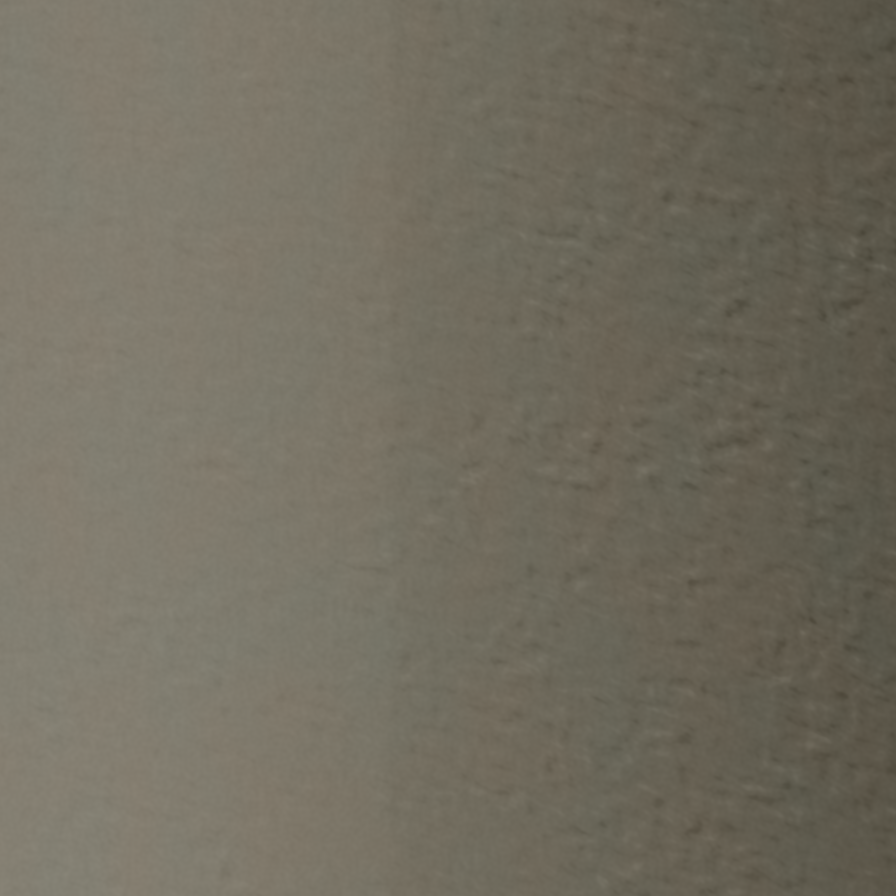
This texture is drawn by a Shadertoy shader. Its source:

```glsl
#define LIT_COLOR vec3(0.520, 0.500, 0.448)
#define MID_COLOR vec3(0.462, 0.443, 0.388)
#define DIM_COLOR vec3(0.352, 0.334, 0.283)
#define BUMP_SCALE vec2(34.0, 48.0)
#define BUMP_SLANT -0.34
#define LIGHT_STEP vec2(-0.0040, 0.0045)
#define RELIEF_SMOOTH 0.027
#define RELIEF_ROUGH 0.095
#define TINT_AMOUNT 0.012
#define GRAIN_AMOUNT 0.014

vec2 hash2(vec2 p) {
    vec3 q = fract(p.xyx * vec3(0.1031, 0.1030, 0.0973));
    q += dot(q, q.yzx + 33.33);
    return fract((q.xx + q.yz) * q.zy);
}

float cornerSlope(vec2 cell, vec2 offset) {
    float angle = 6.28318 * hash2(cell + 200.0).x;
    return dot(vec2(cos(angle), sin(angle)), offset);
}

// Gradient noise, roughly -0.7 to 0.7
float noise(vec2 p) {
    vec2 i = floor(p), f = p - i;
    vec2 u = f * f * f * (f * (f * 6.0 - 15.0) + 10.0);
    vec2 e = vec2(1.0, 0.0);
    float low = mix(cornerSlope(i, f), cornerSlope(i + e, f - e), u.x);
    float high = mix(cornerSlope(i + e.yx, f - e.yx), cornerSlope(i + 1.0, f - 1.0), u.x);
    return mix(low, high, u.y);
}

// Plaster surface: slanted bumps over two finer layers
float plasterHeight(vec2 p) {
    p += 0.010 * vec2(noise(p * 19.0), noise(p * 19.0 + 41.0));
    vec2 q = vec2(p.x, p.y - BUMP_SLANT * p.x) * BUMP_SCALE;
    float bumps = noise(q);
    bumps += 0.5 * noise(q * 1.9 + 13.7);
    return bumps + 0.25 * noise(q * 3.5 + 71.3);
}

// Light falling off from left to right
vec3 wallColor(vec2 uv) {
    float x = uv.x + 0.05 * (uv.y - 0.5) * smoothstep(0.4, 1.0, uv.x);
    x += 0.03 * noise(uv * vec2(3.0, 2.0) + 5.0);
    vec3 color = mix(LIT_COLOR, MID_COLOR, smoothstep(0.05, 0.58, x));
    color = mix(color, DIM_COLOR, pow(clamp((x - 0.42) / 0.58, 0.0, 1.1), 1.05));
    float seam = smoothstep(0.425, 0.445, uv.x) * (1.0 - smoothstep(0.445, 0.56, uv.x));
    return color - 0.007 * seam - 0.014 * uv.y * (1.0 - smoothstep(0.0, 0.4, uv.x));
}

void mainImage(out vec4 fragColor, in vec2 fragCoord) {
    vec2 uv = fragCoord / iResolution.xy;
    vec3 color = wallColor(uv);

    // Patches of greenish and brownish tint
    float tint = noise(uv * vec2(8.0, 5.0) + 9.0) + 0.6 * noise(uv * vec2(23.0, 16.0) + 31.0);
    color += TINT_AMOUNT * tint * vec3(1.0, -0.35, -0.7);

    // Raking light on the relief, stronger toward the dim side
    float slope = plasterHeight(uv - LIGHT_STEP) - plasterHeight(uv + LIGHT_STEP);
    float patches = clamp(0.85 + 0.9 * noise(uv * 9.0 + 3.0), 0.35, 1.5);
    float rough = mix(RELIEF_SMOOTH, RELIEF_ROUGH, smoothstep(0.25, 0.9, uv.x));
    float shade = slope * (0.5 + 0.5 * smoothstep(0.1, 0.8, abs(slope)));
    shade *= shade < 0.0 ? 1.0 : 0.8;
    color += 0.72 * rough * patches * shade;

    // Soft fine grain
    float grain = noise(uv * 170.0) + 0.6 * noise(uv * vec2(110.0, 60.0) + 17.0);
    color += GRAIN_AMOUNT * grain;

    fragColor = vec4(clamp(color, 0.0, 1.0), 1.0);
}
```
